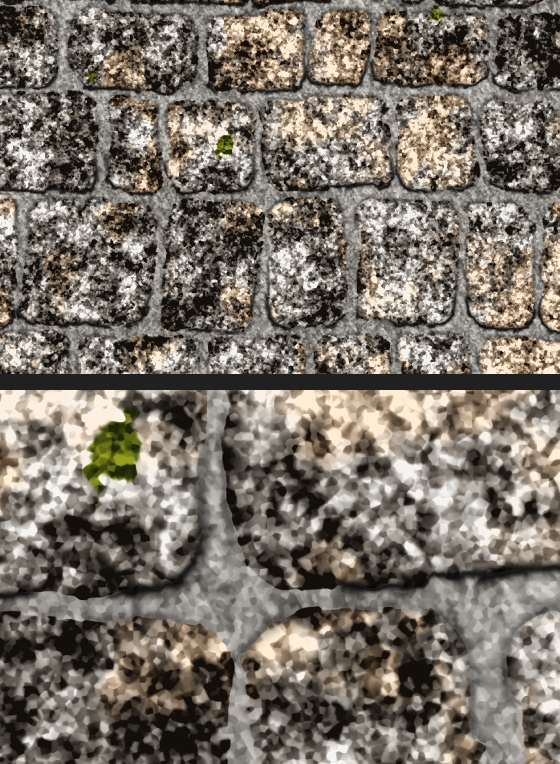
Top: the whole. Bottom: its middle third, enlarged.
Give the GLSL for this texture, as a WebGL 1 fragment shader.

```glsl
precision highp float;
// Weathered granite block wall: rounded stones, grey mortar, lichen and moss.
uniform vec2 u_resolution;

#define STONE_WIDTH 0.27
#define ROW_HEIGHT 0.293
#define CORNER 0.045
#define CONTRAST 1.12
#define BRIGHTNESS 0.51
#define SHADOW_COLOR vec3(0.07, 0.055, 0.04)
#define STONE_COLOR vec3(0.50, 0.47, 0.435)
#define LICHEN_COLOR vec3(0.96, 0.955, 0.94)
#define MORTAR_COLOR vec3(0.585, 0.572, 0.55)
#define RUST_TINT vec3(1.14, 0.94, 0.72)
#define MOSS_DARK vec3(0.12, 0.15, 0.02)
#define MOSS_LIGHT vec3(0.58, 0.62, 0.12)

float hash(vec2 p) {
  return fract(sin(dot(p, vec2(127.1, 311.7))) * 43758.5453);
}

// Smooth cellular noise: scattered points blend their random values.
float cells(vec2 p) {
  vec2 base = floor(p);
  float sum = 0.0, total = 0.0;
  for (int j = -1; j <= 1; j++) {
    for (int i = -1; i <= 1; i++) {
      vec2 id = base + vec2(float(i), float(j));
      vec2 point = id + vec2(hash(id), hash(id + 57.3));
      vec2 away = p - point;
      float weight = exp(-9.0 * dot(away, away)) + 1e-6;
      sum += weight * hash(id + 19.7);
      total += weight;
    }
  }
  return sum / total;
}

// Signed version, centred on zero.
float grain(vec2 p) { return cells(p) - 0.5; }

float rowEdge(float row) {
  return 0.15 + ROW_HEIGHT * row + 0.045 * sin(row * 1.9 - 1.0);
}

float columnEdge(float column, float row) {
  float jitter = 0.5 * (hash(vec2(column, row + 31.0)) - 0.5);
  return (column + jitter + hash(vec2(row, 4.0))) * STONE_WIDTH;
}

// Nearest stone: x = signed distance, y = height within it, zw = its id.
vec4 nearestStone(vec2 p) {
  vec4 best = vec4(10.0, 0.0, 0.0, 0.0);
  for (int r = -1; r <= 3; r++) {
    float row = float(r);
    float first = floor(p.x / STONE_WIDTH - hash(vec2(row, 4.0)));
    for (int c = -1; c <= 1; c++) {
      vec2 id = vec2(first + float(c), row);
      vec2 low = vec2(columnEdge(id.x, row), rowEdge(row));
      vec2 high = vec2(columnEdge(id.x + 1.0, row), rowEdge(row + 1.0));
      vec2 gap = 0.006 + 0.012 * vec2(hash(id + 2.0), hash(id + 5.0));
      vec2 halfSize = 0.5 * (high - low) - gap;
      vec2 q = p - 0.5 * (low + high);
      // Shear each block a little so that joints lean.
      q += q.yx * vec2(0.16, 0.07) * (vec2(hash(id + 8.0), hash(id + 9.0)) - 0.5);
      float radius = CORNER * (0.6 + 0.7 * hash(id + 11.0));
      vec2 e = abs(q) - halfSize + radius;
      float d = length(max(e, 0.0)) + min(max(e.x, e.y), 0.0) - radius;
      if (d < best.x) best = vec4(d, q.y / halfSize.y, id);
    }
  }
  return best;
}

void main() {
  vec2 p = gl_FragCoord.xy / u_resolution.y;
  float pixel = 1.0 / u_resolution.y;

  // Layers of grain, from broad stains to fine crystals.
  float stain = grain(p * 7.0 + 3.0);
  float patchy = grain(p * 19.0 + 11.0);
  float blotch = grain(p * 43.0 + 2.0 * stain);
  float speck = grain(p * 92.0 + 5.0);
  float fine = grain(p * 175.0 + 9.0);

  // Ragged outlines.
  vec2 warped = p + 0.008 * sin(p.yx * vec2(9.0, 7.0) + vec2(1.0, 4.0));
  warped += 0.014 * vec2(patchy, grain(p * 17.0 + 41.0));
  vec4 stone = nearestStone(warped);
  float d = stone.x + 0.007 * blotch + 0.004 * speck;
  float tone = hash(stone.zw + 23.0) - 0.5;

  // Stone face: dark pits to pale lichen, paler towards the foot of the wall.
  float value = 0.38 * stain + 0.45 * patchy + 0.52 * blotch + 0.62 * speck + 0.5 * fine;
  value = BRIGHTNESS + CONTRAST * value + 0.15 * tone + 0.20 * (0.45 - p.y);
  value += 0.05 * stone.y - 0.10 * smoothstep(-0.025, 0.0, d);
  value = clamp(value, 0.0, 1.0);
  vec3 face = mix(SHADOW_COLOR, STONE_COLOR, min(2.0 * value, 1.0));
  face = mix(face, LICHEN_COLOR, max(2.0 * value - 1.0, 0.0));
  float rust = smoothstep(0.42, 0.85, cells(p * 8.0 + 20.0) + 0.35 * tone + 0.3 * blotch);
  face *= mix(vec3(1.0), RUST_TINT, rust * (1.0 - 0.6 * value));

  // Mortar: even grey sand with faint slanted trowel streaks.
  float streak = grain(vec2(p.x + 0.6 * p.y, p.y - 0.6 * p.x) * vec2(110.0, 35.0));
  vec3 mortar = MORTAR_COLOR + 0.2 * streak + 0.28 * fine + 0.15 * speck + 0.12 * stain;
  vec3 color = mix(face, mortar, smoothstep(-pixel, pixel, d));

  // Broken dark cracks, strongest under each stone.
  float under = smoothstep(0.1, 0.9, -stone.y);
  float broken = smoothstep(-0.25, 0.2, patchy + 0.5 * stain + 0.2 * under);
  float crack = exp(-pow((d - 0.002) / 0.0055, 2.0));
  color *= 1.0 - crack * broken * mix(0.35, 0.85, under);

  // A few fuzzy moss tufts.
  for (int i = 0; i < 3; i++) {
    float n = float(i);
    vec2 tuft = vec2(1.5 * fract(0.4 + 0.38 * n), 0.61 + 0.36 * sin(1.3 * n));
    float reach = length(p - tuft) + 0.022 * blotch + 0.016 * speck;
    float radius = 0.032 / (1.0 + 0.7 * n);
    float cover = 1.0 - smoothstep(radius - 0.003, radius + 0.003, reach);
    vec3 moss = mix(MOSS_DARK, MOSS_LIGHT, clamp(0.5 + speck + fine, 0.0, 1.0));
    color = mix(color, moss, cover);
  }
  gl_FragColor = vec4(clamp(color, 0.0, 1.0), 1.0);
}
```
